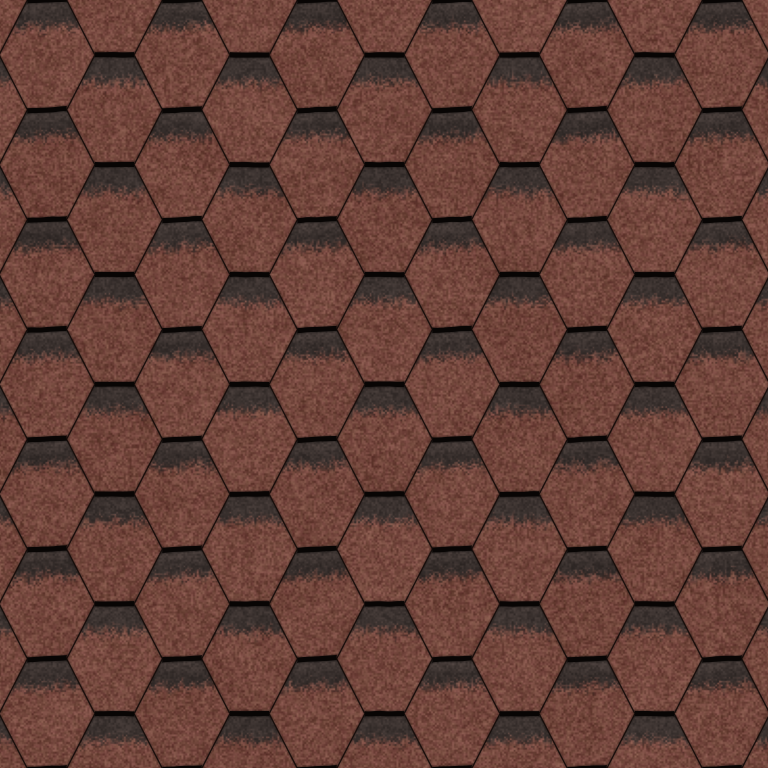
Write a WebGL 1 fragment shader that draws this texture.

```glsl
precision highp float;
// Red-brown hexagonal roof shingles with charcoal shadow bands and mineral grain.

uniform vec2 u_resolution;

#define COLUMN 0.0879       // distance between neighbouring columns
#define ROW 0.14297         // height of one shingle
#define FIRST_X 0.0612      // centre of the first column
#define CAP_HALF 0.0256     // half width of the flat edges
#define SEAM_WIDTH 0.0017   // slanted seams
#define BAR_WIDTH 0.0066    // black slots on the flat edges
#define BAR_TILT 0.05       // slope of the slots in every second column
#define BAND_START 0.025    // depth where the charcoal starts to fade
#define BAND_END 0.046      // depth where it is gone
#define GRAIN 400.0         // granules across the canvas

const vec3 CLAY_DARK = vec3(0.355, 0.195, 0.160);
const vec3 CLAY_LIGHT = vec3(0.550, 0.360, 0.315);
const vec3 CHARCOAL = vec3(0.225, 0.195, 0.185);
const vec3 SEAM = vec3(0.080, 0.045, 0.035);
const vec3 SLOT = vec3(0.030, 0.018, 0.014);

float hash(vec2 p) {
  vec3 q = fract(vec3(p.xyx) * 0.1031);
  q += dot(q, q.yzx + 33.33);
  return fract((q.x + q.y) * q.z);
}

float noise(vec2 p) {
  vec2 i = floor(p), f = fract(p);
  f *= f * (3.0 - 2.0 * f);
  return mix(mix(hash(i), hash(i + vec2(1.0, 0.0)), f.x),
             mix(hash(i + vec2(0.0, 1.0)), hash(i + 1.0), f.x), f.y);
}

// Signed distance to the slanted sides of a shingle centred at the origin.
float sideDistance(vec2 q) {
  float slope = (COLUMN - 2.0 * CAP_HALF) / (0.5 * ROW);
  return (abs(q.x) + slope * abs(q.y) - COLUMN + CAP_HALF) / sqrt(1.0 + slope * slope);
}

float hexDistance(vec2 q) {
  return max(sideDistance(q), abs(q.y) - 0.5 * ROW);
}

// Antialiased coverage of a shape with signed distance d.
float cover(float d, float pixel) {
  return 1.0 - smoothstep(-0.6 * pixel, 0.6 * pixel, d);
}

void main() {
  float pixel = 1.0 / u_resolution.y;
  vec2 p = gl_FragCoord.xy * pixel;

  // Nearest shingle on two interleaved rectangular lattices
  vec2 period = vec2(2.0 * COLUMN, ROW);
  vec2 origin = vec2(FIRST_X, 1.0 - 0.5 * ROW);
  vec2 idA = floor((p - origin) / period + 0.5);
  vec2 idB = floor((p - origin) / period) + 0.5;
  vec2 a = p - origin - idA * period;
  vec2 b = p - origin - idB * period;
  bool tilted = hexDistance(a) < hexDistance(b);
  vec2 q = tilted ? a : b;
  vec2 id = tilted ? idA : idB;
  float tilt = tilted ? BAR_TILT : 0.0;

  // Mineral grain, with broad mottling and slight tone shift per shingle
  float fine = noise(p * GRAIN);
  float medium = noise(p * GRAIN * 0.53 + 71.0);
  float mottle = noise(p * 38.0 + 13.0);
  float tone = hash(id * 2.0 + 40.0) - 0.5;
  float grain = 0.5 + 0.75 * (fine - 0.5) + 0.4 * (medium - 0.5)
              + 0.16 * (mottle - 0.5) + 0.08 * tone;
  vec3 color = mix(CLAY_DARK, CLAY_LIGHT, grain);
  color.g += 0.025 * (noise(p * GRAIN * 0.7 + 157.0) - 0.5);

  // Charcoal band under the upper edge, dissolving in ragged streaks
  float depth = 0.5 * ROW - q.y + tilt * q.x;
  float streak = noise(vec2(p.x * 190.0, p.y * 55.0) + 29.0);
  float ragged = 0.009 * (streak - 0.5) + 0.012 * (fine - 0.5);
  float band = 1.0 - smoothstep(BAND_START, BAND_END, depth + ragged);
  float bandShade = tilted ? mix(1.1, 0.92, smoothstep(0.008, 0.022, depth)) : 1.0;
  vec3 charcoal = CHARCOAL * bandShade * (0.78 + 0.44 * grain);
  color = mix(color, charcoal, band * 0.96);

  // Thin seams with a soft dark rim
  float side = abs(sideDistance(q));
  color *= 1.0 - 0.22 * (1.0 - smoothstep(0.0, 0.004, side));
  color = mix(color, SEAM, 0.92 * cover(side - 0.5 * SEAM_WIDTH, pixel));

  // Slots along the flat edges, slightly uneven
  float capY = q.y - sign(q.y) * 0.5 * ROW - tilt * q.x;
  float wobble = 0.0010 * (noise(p * 75.0) - 0.5);
  vec2 slot = abs(vec2(q.x, capY + wobble)) - vec2(CAP_HALF, 0.5 * BAR_WIDTH);
  float slotDistance = max(slot.x, slot.y);
  color *= 1.0 - 0.25 * (1.0 - smoothstep(0.0, 0.003, slotDistance));
  color = mix(color, SLOT, cover(slotDistance, pixel));

  gl_FragColor = vec4(clamp(color, 0.0, 1.0), 1.0);
}
```
